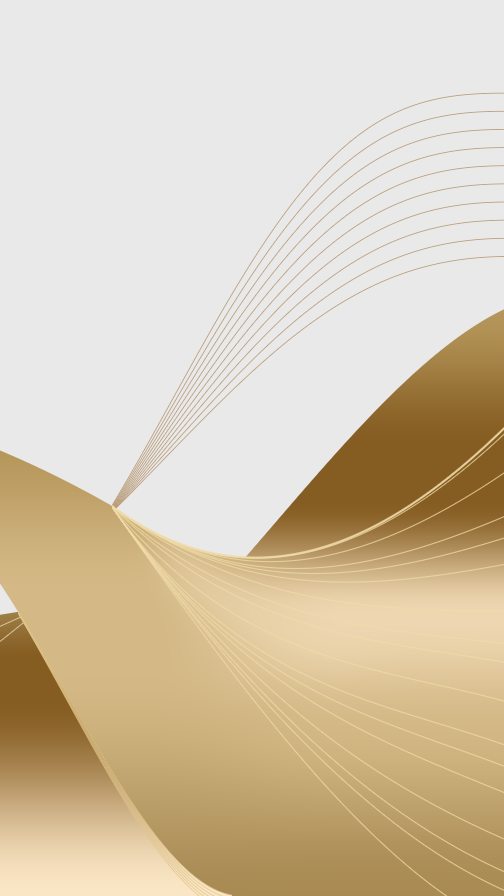
Give the GLSL for this background, as a Shadertoy shader.

```glsl
// Golden satin waves on pale grey: a ribbon falls from the left and opens
// into a sweeping fold, in front of a dark hill and a fan of fine threads.
// Each outline is a curve y = f(x); vertical ramps shade the areas between.
// Lengths are in canvas widths, y pointing up.

const vec3 CREAM = vec3(0.93, 0.84, 0.69);
const vec3 TAN = vec3(0.83, 0.725, 0.525);
const vec3 GOLD = vec3(0.71, 0.585, 0.35);
const vec3 BROWN = vec3(0.52, 0.36, 0.13);

// Signed distance in pixels to the zero line of g
float pixels(float g) {
    return g / max(length(vec2(dFdx(g), dFdy(g))), 1e-6);
}

// Smooth coverage of the side where g is positive
float fill(float g) {
    return clamp(pixels(g) + 0.5, 0.0, 1.0);
}

// Smooth line along g = 0, with its half width in canvas widths
float stroke(float g, float halfWidth) {
    return clamp(0.5 + halfWidth * iResolution.x - abs(pixels(g)), 0.0, 1.0);
}

// Strand of the fold: t = 0 is its crest, t = 1 ends low on the right
float strand(float x, float t) {
    float s = clamp((x - 0.22) / 0.78, 0.0, 1.0);
    float startSlope = -0.58 - 0.53 * smoothstep(0.35, 0.75, t);
    float endSlope = 1.11 * pow(max(1.0 - t, 0.0), 2.3) - 0.347;
    return 0.775 + (0.153 - 0.903 * t) * s * s * (3.0 - 2.0 * s)
        + startSlope * s * (1.0 - s) * (1.0 - s) + endSlope * s * s * (s - 1.0);
}

// Thread i of the upper fan
float thread(float x, float i) {
    float s = clamp((x - 0.22 - 0.0013 * i) / 0.78, 0.0, 1.0);
    float bend = s + mix(0.55, 0.25, i / 9.0) * s * s * (1.0 - s);
    return 0.771 + (0.822 - 0.036 * i) * sin(1.5708 * bend);
}

// Satin shading of the hill and the fold below it
vec3 hillColor(float y) {
    vec3 c = mix(GOLD * 0.93, TAN, smoothstep(0.0, 0.36, y));
    c = mix(c, CREAM, smoothstep(0.33, 0.55, y));
    c = mix(c, BROWN, smoothstep(0.56, 0.79, y));
    return mix(c, GOLD, smoothstep(0.88, 1.17, y));
}

vec3 ribbonColor(float y) {
    vec3 c = mix(GOLD * 0.92, TAN, smoothstep(-0.05, 0.46, y));
    return mix(c, GOLD, smoothstep(0.6, 0.92, y));
}

void mainImage(out vec4 fragColor, in vec2 fragCoord) {
    vec2 p = fragCoord / iResolution.x;
    float x = p.x, y = p.y;
    vec3 color = vec3(0.912);

    // Fan of fine threads
    float right = step(0.222, x);
    for (int i = 0; i < 10; i++) {
        float line = stroke(y - thread(x, float(i)), 0.0008);
        color = mix(color, vec3(0.68, 0.54, 0.37), 0.8 * line * right);
    }

    // Dark hill on the right
    float s = (x - 0.486) / 0.514;
    float hill = 0.671 + 0.493 * s * (1.2 + 0.1 * s - 0.3 * s * s);
    color = mix(color, hillColor(y), fill(hill - y) * step(0.4, x));

    // Small hill in the lower left corner, with two light lines
    float edge = 0.62 + x * (-1.5 + x * (-1.86 + 4.78 * x));
    vec3 corner = mix(vec3(0.98, 0.9, 0.77), BROWN, smoothstep(0.0, 0.4, y));
    corner = mix(corner, GOLD * 0.9, smoothstep(0.46, 0.6, y));
    float left = step(x, 0.46);
    color = mix(color, corner, fill(0.558 + 0.16 * x - y) * left);
    for (int i = 0; i < 2; i++) {
        float k = float(i);
        float line = stroke(y - 0.535 + 0.03 * k - (0.45 + 0.35 * k) * x, 0.001);
        color = mix(color, CREAM, 0.8 * line * step(x, 0.07));
    }

    // Ribbon and fold as one body
    float crest = x < 0.22 ? 0.884 - 0.42 * x - 0.337 * x * x : strand(x, 0.0);
    float lower = max(fill(y - edge), 1.0 - left);
    float body = fill(crest - y) * lower;
    vec3 satin = mix(ribbonColor(y), hillColor(y), smoothstep(0.3, 0.68, x));
    // Pale sheen where the strands gather
    float sheen = exp(-pow((y - strand(x, 0.55)) / 0.07, 2.0));
    satin = mix(satin, CREAM, 0.5 * sheen * smoothstep(0.25, 0.4, x)
        * (1.0 - smoothstep(0.45, 0.85, x)));
    color = mix(color, satin, body);

    // Light strands of the fold, spaced in loose groups
    for (int i = 0; i < 18; i++) {
        float k = float(i), q = k / 16.0;
        float group = 0.145 * q - 0.1 - 0.012 + 0.02 * cos(1.795 * (k - 4.0));
        float t = q + group * smoothstep(0.0, 0.1, q);
        float line = stroke(y - strand(x, t), i == 0 ? 0.0022 : 0.0011);
        color = mix(color, vec3(0.94, 0.86, 0.66), 0.75 * line * right);
    }

    // Gold strands spreading from the lower edge of the ribbon
    for (int i = 0; i < 6; i++) {
        float line = stroke(y - edge + 0.016 * x * float(i), 0.0009);
        color = mix(color, vec3(0.88, 0.77, 0.54), 0.75 * line * left * step(0.035, x));
    }

    fragColor = vec4(color, 1.0);
}
```
